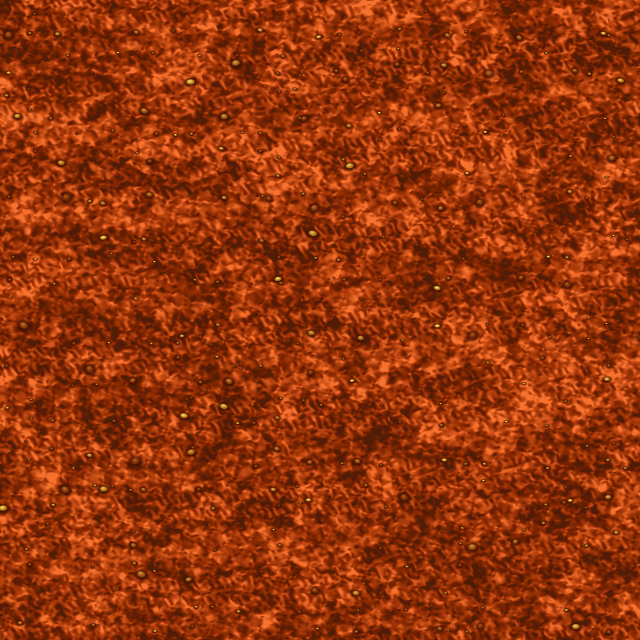
Give the GLSL for this texture, as a Shadertoy shader.

```glsl
float hash(vec2 p) {
    return fract(sin(dot(p, vec2(127.1, 311.7))) * 43758.5453);
}

float valueNoise(vec2 p) {
    vec2 cell = floor(p), f = fract(p);
    f = f * f * (3.0 - 2.0 * f);
    return mix(mix(hash(cell), hash(cell + vec2(1, 0)), f.x),
               mix(hash(cell + vec2(0, 1)), hash(cell + vec2(1, 1)), f.x), f.y);
}

// Grain centred on zero with a spread near one; fine octaves dominate
float grain(vec2 p) {
    vec2 warp = vec2(valueNoise(p * 90.0), valueNoise(p * 90.0 + 37.0)) - 0.5;
    vec2 q = (p + 0.006 * warp) * vec2(0.87, 1.15) * 13.0;
    float sum = 0.0, amplitude = 0.25;
    for (int i = 0; i < 5; i++) {
        sum += amplitude * (valueNoise(q) - 0.5);
        q = mat2(0.96, 0.28, -0.28, 0.96) * q * 2.0 + 17.3;
        amplitude *= 1.35;
    }
    return sum * 3.9;
}

// Rust ramp from dark brown to bright orange
vec3 rust(float z) {
    z = clamp(z, -2.0, 2.1);
    return vec3(0.59, 0.19, 0.02) + z * vec3(0.16, 0.08, 0.035)
         + z * z * vec3(0.01, 0.02, 0.02);
}

// One flattened bead per chosen grid cell, with a dark rim heavier below
vec3 addBeads(vec3 color, vec2 p, float count, float chance,
              float minRadius, float maxRadius, float pixel) {
    vec2 cell = floor(p * count);
    vec2 seed = cell + count * 3.7;
    if (hash(seed) > chance) return color;

    vec2 jitter = vec2(hash(seed + 11.3), hash(seed + 23.9));
    vec2 center = (cell + mix(vec2(0.25), vec2(0.75), jitter)) / count;
    float radius = mix(minRadius, maxRadius, pow(hash(seed + 41.1), 1.5));
    float glow = pow(hash(seed + 57.7), 1.4);
    float tilt = 0.3 * (hash(seed + 71.3) - 0.5);

    vec2 d = (p - center) / radius;
    d.y = (d.y - tilt * d.x) * mix(1.15, 1.7, glow);
    float soft = pixel / radius;
    float rim = 1.0 - smoothstep(0.9, 1.9 + soft, length(d + vec2(0.0, 0.25)));
    float body = 1.0 - smoothstep(0.85 - soft, 0.85 + soft, length(d));
    float core = 1.0 - smoothstep(0.1, 0.75, length(d - vec2(-0.1, 0.2)));

    vec3 amber = mix(vec3(0.48, 0.17, 0.02), vec3(0.87, 0.62, 0.12), glow);
    vec3 shine = mix(vec3(0.68, 0.32, 0.06), vec3(1.0, 0.95, 0.5), glow);
    color = mix(color, vec3(0.24, 0.06, 0.005), 0.8 * rim);
    return mix(color, mix(amber, shine, core), body);
}

void mainImage(out vec4 fragColor, in vec2 fragCoord) {
    vec2 p = fragCoord / iResolution.y;
    float pixel = 1.0 / iResolution.y;
    vec3 color = rust(grain(p));

    // Small glints, then larger beads
    color = addBeads(color, p, 31.0, 0.22, 0.0018, 0.0034, pixel);
    color = addBeads(color, p + 0.013, 15.0, 0.4, 0.0038, 0.0075, pixel);
    fragColor = vec4(color, 1.0);
}
```
